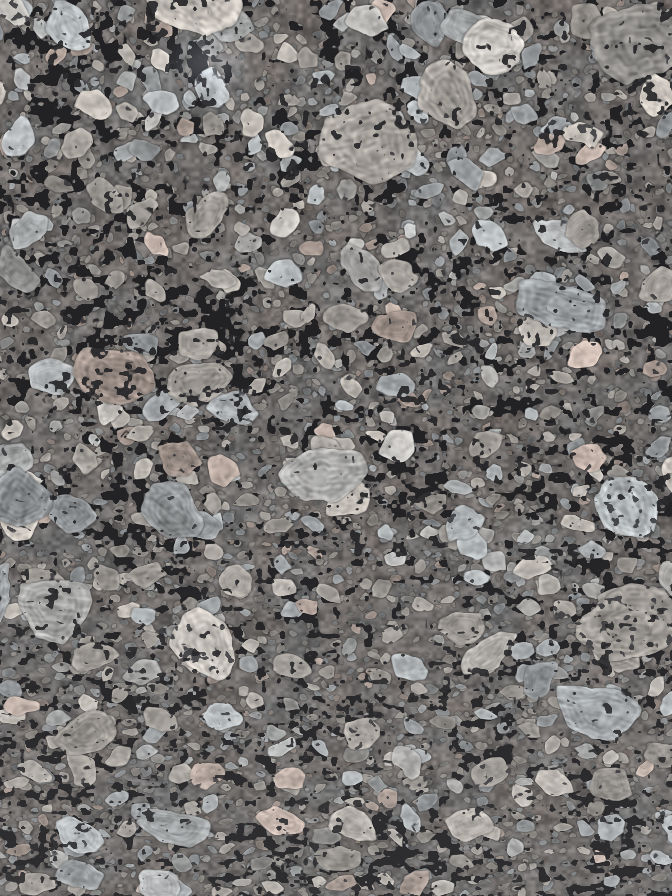
Write a Shadertoy shader that draws this texture.

```glsl
// Polished porphyry stone: pale rounded-polygon crystals of many sizes lie in
// a grey-brown speckled ground with clustered black flecks. Crystals come from
// jittered grids painted from fine to coarse; their faces carry zones and streaks.

#define GROUND_TONE 0.425
#define GROUND_CONTRAST 0.30
#define CRYSTAL_DARK 0.56
#define CRYSTAL_PALE 0.79
#define FLECK_LEVEL 0.665
#define FLECK_COLOUR vec3(0.135, 0.135, 0.145)
#define WARM vec3(1.03, 1.0, 0.965)
#define COOL vec3(0.975, 1.0, 1.015)
#define PINK vec3(1.07, 0.98, 0.93)
#define SIDES 7

const float TAU = 6.28318;

// Sineless hash: two inputs to three random values
vec3 hash3(vec2 p) {
    vec3 h = fract(p.xyx * vec3(0.1031, 0.1030, 0.0973));
    h += dot(h, h.yxz + 33.33);
    return fract((h.xxy + h.yzz) * h.zyx);
}

float noise(vec2 p) {
    vec2 i = floor(p), f = fract(p);
    f = f * f * (3.0 - 2.0 * f);
    float low = mix(hash3(i).x, hash3(i + vec2(1, 0)).x, f.x);
    float high = mix(hash3(i + vec2(0, 1)).x, hash3(i + vec2(1, 1)).x, f.x);
    return mix(low, high, f.y);
}

mat2 rotation(float a) {
    float c = cos(a), s = sin(a);
    return mat2(c, s, -s, c);
}

// Irregular polygon with soft corners: 0 at the centre, 1 on the outline
float polygon(vec2 q, float radius, vec2 id) {
    float sum = 1e-6;
    for (int k = 0; k < SIDES; k++) {
        vec3 h = hash3(id + float(k) * 17.3);
        float a = (float(k) + 0.7 * h.x) * TAU / float(SIDES);
        float reach = dot(q, vec2(cos(a), sin(a))) / (radius * mix(0.78, 1.12, h.y));
        sum += pow(max(reach, 0.0), 12.0);
    }
    return pow(sum, 1.0 / 12.0);
}

// Crystal face: tint, mottling, streaks, growth zones and dark inclusions
vec3 crystalFace(vec2 q, float zone, float radius, vec3 look, vec2 id) {
    float coarse = smoothstep(0.015, 0.045, radius);
    vec2 s = q + id * 3.7;
    float tone = mix(CRYSTAL_DARK, CRYSTAL_PALE, look.x);
    tone += 0.15 * (noise(s * 150.0) - 0.5) + 0.10 * (noise(s * 50.0) - 0.5);
    tone += 0.16 * coarse * (noise(s * vec2(45.0, 210.0)) - 0.5);
    tone += 0.03 * coarse * sin(zone * 34.0 + 5.0 * noise(s * 40.0));
    tone += 0.06 * smoothstep(0.6, 0.95, zone) - 0.03;
    vec3 tint = mix(COOL, WARM, smoothstep(0.15, 0.6, look.y));
    tint = mix(tint, PINK, step(0.93, look.y));
    float pits = 0.6 * noise(s * 95.0) + 0.4 * noise(s * 170.0);
    float level = mix(0.80, 0.64, smoothstep(0.75, 1.0, look.z));
    return mix(tone * tint, FLECK_COLOUR * 1.5, 0.85 * smoothstep(level, level + 0.07, pits));
}

// One jittered grid of crystals, painted over the colour so far
void paintCrystals(inout vec3 colour, vec2 p, float cell, float fill, float dim, float soft) {
    vec2 home = floor(p / cell);
    for (int j = -1; j <= 1; j++)
    for (int i = -1; i <= 1; i++) {
        vec2 id = home + vec2(i, j) + 900.0 * cell + 40.0;
        vec3 place = hash3(id);
        if (place.z > fill) continue;
        vec3 form = hash3(id + 71.7), look = hash3(id + 133.1);
        vec2 centre = (home + vec2(i, j) + 0.5 + 0.7 * (place.xy - 0.5)) * cell;
        float radius = cell * mix(0.21, 0.36, form.x);
        vec2 q = p - centre;
        if (length(q) > cell) continue;
        q = rotation((form.y - 0.5) * 2.6) * q;
        float stretch = mix(1.0, 1.36, form.z);
        float zone = polygon(q * vec2(1.0 / stretch, stretch), radius, id);
        float edge = (zone - 1.0) * radius;
        if (edge > 0.01) continue;
        // thin dark seam, then the face itself
        colour *= 1.0 - 0.2 * (1.0 - smoothstep(0.0, 0.004, edge));
        vec3 face = crystalFace(q, zone, radius, look, id) * dim;
        colour = mix(colour, face, 1.0 - smoothstep(-soft, soft, edge));
    }
}

// Ragged black mineral, gathered in clusters
float flecks(vec2 p, float level) {
    float n = 0.6 * noise(p * 62.0 + 9.0) + 0.4 * noise(p * 145.0);
    n += 0.28 * (noise(p * 11.0 + 31.0) - 0.5);
    return smoothstep(level - 0.025, level + 0.025, n);
}

void mainImage(out vec4 fragColor, in vec2 fragCoord) {
    vec2 uv = fragCoord / iResolution.x;
    float soft = 0.8 / iResolution.x;

    // The slab tilts away: features flatten towards the bottom
    vec2 p = vec2(uv.x, 1.3 * uv.y - 0.13 * uv.y * uv.y) + 2.0;
    vec2 ragged = p + 0.005 * (vec2(noise(p * 75.0), noise(p * 75.0 + 50.0)) - 0.5);

    // Fine-grained ground
    float grain = 0.6 * noise(p * 150.0 + 5.0) + 0.4 * noise(p * 48.0) - 0.5;
    vec3 colour = (GROUND_TONE + GROUND_CONTRAST * grain)
                * mix(vec3(1.0), vec3(1.05, 0.99, 0.96), noise(p * 20.0));

    // Crystals from fine to coarse, with flecks between the sizes
    paintCrystals(colour, ragged, 0.016, 0.45, 0.74, soft);
    paintCrystals(colour, ragged, 0.027, 0.50, 0.88, soft);
    colour = mix(colour, FLECK_COLOUR, flecks(p, FLECK_LEVEL));
    paintCrystals(colour, ragged, 0.050, 0.62, 0.97, soft);
    paintCrystals(colour, ragged, 0.095, 0.60, 1.0, soft);
    paintCrystals(colour, ragged, 0.200, 0.45, 0.98, soft);
    colour = mix(colour, FLECK_COLOUR, 0.9 * flecks(p + 7.0, FLECK_LEVEL + 0.10));

    // Soft haze low down and a faint reflected glint near the top
    colour = mix(colour, vec3(0.56), 0.10 * (1.0 - smoothstep(0.0, 0.7, uv.y)));
    vec2 glint = (uv - vec2(0.31, 1.24)) / vec2(0.05, 0.035);
    colour += 0.16 * exp(-dot(glint, glint)) * vec3(0.95, 1.0, 1.06);

    fragColor = vec4(clamp(colour, 0.0, 1.0), 1.0);
}
```
